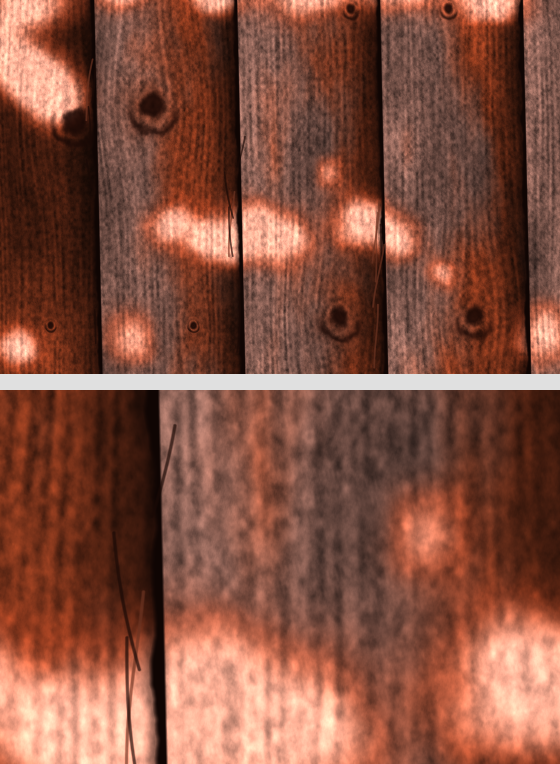
Top: the whole. Bottom: its middle third, enlarged.
Give the GLSL for this texture, as a Shadertoy shader.

```glsl
// Weathered upright fence boards with knots, dark gaps, dry needles and dappled sunlight.
const float BOARD = 0.382;  // board width, in canvas heights
const float LEAN = 0.022;   // sideways drift of the gaps with height
const float FIRST = 0.272;  // first gap at the bottom edge

float hash(vec2 p) { return fract(sin(dot(p, vec2(127.1, 311.7))) * 43758.5453); }

float noise(vec2 p) {
    vec2 i = floor(p), f = fract(p);
    f = f * f * (3.0 - 2.0 * f);
    return mix(mix(hash(i), hash(i + vec2(1, 0)), f.x),
               mix(hash(i + vec2(0, 1)), hash(i + vec2(1, 1)), f.x), f.y);
}

float fbm(vec2 p) {
    float sum = 0.0;
    for (float amp = 0.533; amp > 0.05; amp *= 0.5) {
        sum += amp * noise(p);
        p = mat2(1.6, 1.2, -1.2, 1.6) * p + 17.0;
    }
    return sum;
}

float segment(vec2 p, vec2 a, vec2 b) {
    vec2 d = b - a;
    return length(p - a - d * clamp(dot(p - a, d) / dot(d, d), 0.0, 1.0));
}

// Knot k of a board: xy is the centre, z the radius
vec3 knot(int k, float id) {
    bool early = id < 0.5;
    if (k == 0)
        return early ? vec3((0.40 - 0.46 * id) * BOARD, 0.718 + 0.04 * id, 0.056)
                     : vec3((0.74 - 0.06 * id) * BOARD, 0.145 + 0.005 * id, 0.046);
    return early ? vec3(0.65 * BOARD, 0.13, 0.014)
                 : vec3((0.48 + 0.32 * abs(id - 2.0)) * BOARD, 0.975, 0.021);
}

// Soft round patches of light in four groups: top edge, left, middle band, low arc
float sunlight(vec2 p) {
    float sum = 0.0;
    p += 0.05 * (vec2(fbm(p * 9.0), fbm(p * 9.0 + 40.0)) - 0.5);
    for (int i = 0; i < 24; i++) {
        int group = i / 6;
        float j = float(i % 6), power = 0.9;
        vec2 c = vec2(0.08 + 0.25 * j, 1.01), seed = vec2(j, float(group));
        if (group == 1) { c = vec2(0.033 * j, 0.87 - 0.026 * j); power = 0.6; }
        if (group == 2) c = vec2(0.46 + 0.1 * j + 0.085 * step(3.5, j), 0.375);
        if (group == 3) {
            c = vec2(0.06 + 0.28 * j, 0.08 + 0.46 * pow(abs(sin(j * 0.55)), 4.0));
            power = 0.95 - 0.45 * sin(j * 0.6);
        }
        c += (vec2(hash(seed), hash(seed + 9.0)) - 0.5) * vec2(0.03, 0.07);
        vec2 d = (p - c) / mix(0.040, 0.064, hash(seed + 5.0));
        if (group == 0) d.x *= 0.6;
        sum += power * (exp(-dot(d, d)) + 0.12 * exp(-0.25 * dot(d, d)));
    }
    return 1.0 - exp(-1.25 * sum);
}

void mainImage(out vec4 fragColor, in vec2 fragCoord) {
    vec2 p = fragCoord / iResolution.y;
    float px = 1.0 / iResolution.y;

    // Split into boards
    float s = (p.x + LEAN * p.y - FIRST) / BOARD, id = floor(s), u = fract(s);
    vec2 q = vec2(u * BOARD, p.y);

    // Knots bend the grain around them
    float grainX = q.x + 0.016 * (fbm(vec2(q.x * 5.0 + id * 7.0, q.y * 2.5)) - 0.5);
    float core = 0.0, halo = 0.0, rings = 0.0;
    for (int k = 0; k < 2; k++) {
        vec3 kn = knot(k, id);
        vec2 d = (q - kn.xy) / kn.z;
        float r = length(d * vec2(1.0, 0.85)) + 0.5 * (fbm(q * 28.0 + id) - 0.5);
        grainX -= 0.6 * kn.z * d.x * exp(-0.16 * d.x * d.x - 0.07 * d.y * d.y);
        core = max(core, 1.0 - smoothstep(0.3, 0.8, r));
        core = max(core, 0.8 * exp(-30.0 * (r - 1.1) * (r - 1.1)) * smoothstep(0.3, -0.8, d.y));
        halo = max(halo, exp(-0.5 * r * r));
        rings += sin(r * 11.0) * exp(-0.6 * r * r);
    }

    // Grain: growth ridges, fibres, and rough sawn fuzz
    vec2 g = vec2(grainX + id * 3.7, p.y);
    float ridges = sin(grainX * 340.0 + 9.0 * noise(g * vec2(22.0, 0.8)));
    float fibres = noise(g * vec2(150.0, 8.0)), fuzz = fbm(p * vec2(130.0, 95.0));
    float blotch = fbm(vec2(g.x * 9.0, p.y * 3.5));
    float grain = 0.10 * ridges + 0.38 * (fibres - 0.5) + 0.85 * (fuzz - 0.5) + 0.2 * rings;

    // Silvered wood on the left of a board, raw brown towards its right
    float dark = step(id, -0.5);
    float warm = smoothstep(0.3, 0.95, u + 1.1 * (blotch - 0.45));
    warm = max(max(warm, dark), 0.8 * halo);
    vec3 wood = mix(vec3(0.48, 0.335, 0.295), vec3(0.40, 0.165, 0.085), warm);
    wood *= (0.55 + 0.9 * blotch) * (1.0 - 0.5 * dark * smoothstep(0.1, 0.6, p.y));
    wood *= 1.0 - 0.5 * smoothstep(0.72, 0.97, u);

    // Sun patches: orange rim, pale pink heart
    float sun = sunlight(p);
    vec3 lit = mix(vec3(0.80, 0.31, 0.16), vec3(1.06, 0.73, 0.62), smoothstep(0.25, 0.75, sun));
    vec3 col = mix(wood, lit, smoothstep(0.04, 0.68, sun));
    col *= 1.0 + grain * mix(1.0, 0.6, sun);
    col = mix(col, vec3(0.10, 0.032, 0.018), 0.88 * core);

    // Gap: shadow fading into the board on its left, crisp board edge on its right
    float toRight = BOARD - q.x + 0.014 * (fbm(vec2(id * 5.0, p.y * 22.0)) - 0.5);
    float gap = max(0.55 - 0.55 * smoothstep(0.004, 0.028, toRight),
                    1.0 - smoothstep(0.004, 0.013 + px, toRight));
    gap = max(gap, 1.0 - smoothstep(0.0, 0.002 + px, q.x));
    col = mix(col, vec3(0.06, 0.02, 0.013), gap);

    // Dry needles caught along the gaps
    for (float n = 0.0; n < 15.0; n++) {
        float slot = mod(n, 3.0), h = hash(vec2(n, 3.0));
        float y = mix(0.02, 0.75, hash(vec2(n, 8.0))) * (1.0 - 0.2 * slot);
        vec2 a = vec2(FIRST + BOARD * slot - LEAN * y - 0.010 - 0.026 * h, y);
        vec2 b = a + vec2(0.05 * (hash(vec2(n, 1.0)) - 0.5), 0.08 + 0.12 * h);
        float d = segment(p + vec2(0.006 * sin((p.y - y) * 18.0 + n), 0.0), a, b);
        vec3 needle = mix(vec3(0.10, 0.035, 0.02), vec3(0.42, 0.20, 0.13), step(0.6, h));
        col = mix(col, needle, 0.7 - 0.7 * smoothstep(0.0005, 0.0015 + px, d));
    }
    fragColor = vec4(clamp(col, 0.0, 1.0), 1.0);
}
```
